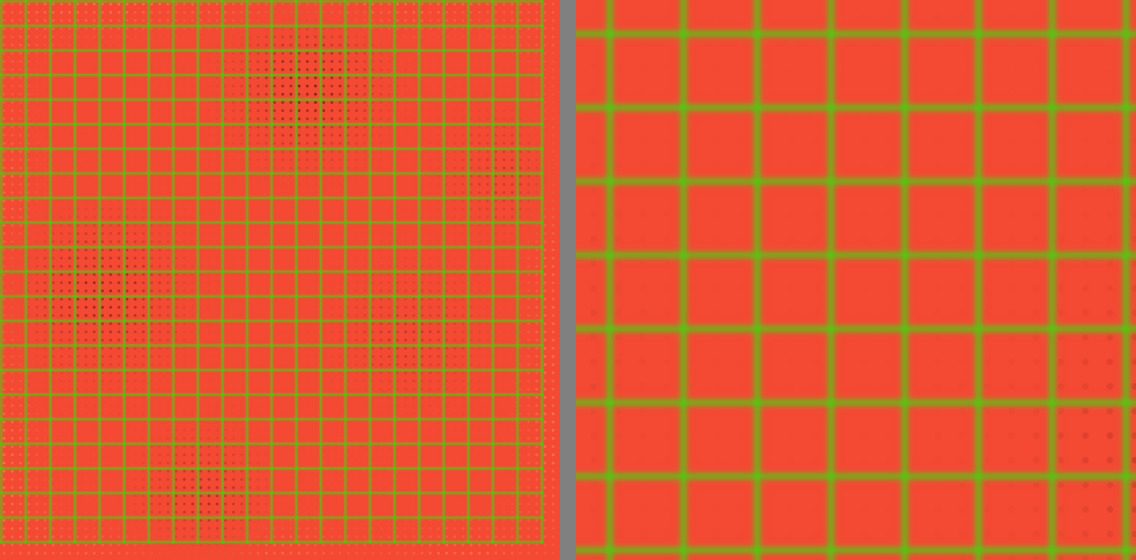
Left, the full canvas; right, a detail of the centre.
A Shadertoy shader for this pattern:

```glsl
// Thin green square grid on a red ground with soft patches of fine stipple.

float hash(vec2 p) {
    p = fract(p * vec2(0.1031, 0.1137));
    p += dot(p, p.yx + 33.3);
    return fract((p.x + p.y) * p.x);
}

float valueNoise(vec2 p) {
    vec2 cell = floor(p), f = fract(p);
    f = f * f * (3.0 - 2.0 * f);
    return mix(mix(hash(cell), hash(cell + vec2(1, 0)), f.x),
               mix(hash(cell + vec2(0, 1)), hash(cell + vec2(1, 1)), f.x), f.y);
}

// Dark stipple density: centre, radius and strength of each patch
float darkPatches(vec2 p) {
    vec4 patches[5] = vec4[5](
        vec4(0.55, 0.16, 0.15, 0.85), vec4(0.18, 0.53, 0.15, 0.95),
        vec4(0.36, 0.89, 0.12, 0.70), vec4(0.73, 0.59, 0.14, 0.45),
        vec4(0.90, 0.31, 0.12, 0.45));
    float density = 0.0;
    for (int i = 0; i < 5; i++) {
        vec2 q = (p - patches[i].xy) / patches[i].z;
        density = max(density, patches[i].w * exp(-1.8 * dot(q, q)));
    }
    return density;
}

void mainImage(out vec4 fragColor, in vec2 fragCoord) {
    vec2 p = fragCoord / iResolution.xy;
    p.y = 1.0 - p.y; // measured down from the top edge
    float pixel = 1.0 / iResolution.y;
    vec3 color = vec3(0.955, 0.285, 0.20);

    // Stipple: three dots per grid square, sized evenly and faded by density
    float pitch = 0.0439 / 3.0;
    vec2 dotId = floor(p / pitch);
    vec2 dotCenter = (dotId + 0.5) * pitch;
    float dotMask = 1.0 - smoothstep(0.0012, 0.0020 + pixel, length(p - dotCenter));
    float grain = 0.65 + 0.35 * hash(dotId + 7.0);
    float cloud = valueNoise(dotCenter * 6.0 + 3.0);
    float dark = darkPatches(dotCenter) * (0.6 + 0.6 * cloud);
    vec2 fromCenter = abs(dotCenter - 0.5);
    float rim = smoothstep(0.40, 0.50, max(fromCenter.x, fromCenter.y));
    rim = max(rim, smoothstep(0.54, 0.64, length(fromCenter)));
    float light = rim * (0.3 + 0.6 * cloud) + 0.15 * smoothstep(0.45, 0.9, cloud);
    color = mix(color, vec3(0.98, 0.52, 0.32), dotMask * grain * light * 0.7);
    color = mix(color, vec3(0.48, 0.10, 0.08), dotMask * grain * min(dark, 1.0));

    // Grid: 23 soft lines each way, ending at the last line
    vec2 offset = p - 0.0022;
    vec2 distToLine = abs(offset - 0.0439 * clamp(round(offset / 0.0439), 0.0, 22.0));
    vec2 softness = vec2(max(0.00276, 0.8 * pixel));
    vec2 line = 0.63 * exp(-pow(distToLine / softness, vec2(2.0)));
    line *= 1.0 - smoothstep(0.969, 0.972, p.yx);
    float coverage = 1.0 - (1.0 - line.x) * (1.0 - line.y);
    color = mix(color, vec3(0.28, 0.82, 0.06), coverage);

    fragColor = vec4(color, 1.0);
}
```
